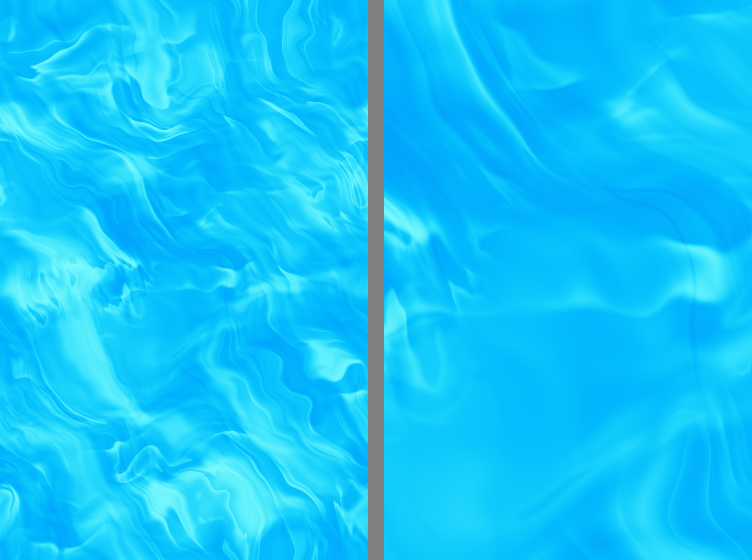
Left, the full canvas; right, a detail of the centre.
Write a Shadertoy shader that draws this texture.

```glsl
// Silky folds of bright blue water, with pale crests and fine brushed lines.
// Wrapped gradient noise bends the plane; its contours become one-sided folds.
// Whole-number frequencies and an integer shear keep every layer tileable.

vec2 gradientAt(vec2 cell, vec2 period, float seed) {
    cell = floor(mod(cell + 0.5, period));
    float h = fract(sin(dot(cell, vec2(127.1, 311.7)) + seed * 17.3) * 43758.5);
    return vec2(cos(h * 6.2832), sin(h * 6.2832));
}

// Gradient noise over the unit tile, with a whole number of cells per side
float waveNoise(vec2 uv, vec2 period, float seed) {
    vec2 p = uv * period;
    vec2 i = floor(p), f = p - i;
    vec2 u = f * f * f * (f * (f * 6.0 - 15.0) + 10.0);
    vec2 e = vec2(1.0, 0.0);
    float a = dot(gradientAt(i, period, seed), f);
    float b = dot(gradientAt(i + e.xy, period, seed), f - e.xy);
    float c = dot(gradientAt(i + e.yx, period, seed), f - e.yx);
    float d = dot(gradientAt(i + e.xx, period, seed), f - e.xx);
    return mix(mix(a, b, u.x), mix(c, d, u.x), u.y);
}

float layeredNoise(vec2 uv, vec2 period, float seed) {
    float sum = 0.0, gain = 1.0;
    for (int k = 0; k < 4; k++) {
        sum += gain * waveNoise(uv, period, seed + float(k));
        period *= 2.0;
        gain *= 0.45;
    }
    return sum;
}

// Slow rise to a crest, then a quick soft drop
float fold(float height, float count) {
    float s = fract(height * count + 0.35);
    return s * s * s * (1.0 - smoothstep(0.84, 1.0, s));
}

// Thin line where the noise crosses zero
float filament(float height, float width) {
    return 1.0 - smoothstep(0.0, width, abs(height));
}

void mainImage(out vec4 fragColor, in vec2 fragCoord) {
    vec2 uv = fragCoord / iResolution.xy;

    // Large swirls, then a smaller curl
    vec2 flow = uv + 0.15 * vec2(layeredNoise(uv, vec2(2.0, 3.0), 1.0),
                                 layeredNoise(uv, vec2(2.0, 3.0), 9.0));
    flow += 0.035 * vec2(waveNoise(flow, vec2(5.0, 7.0), 15.0),
                         waveNoise(flow, vec2(5.0, 7.0), 19.0));

    // Sheared axis: streaks fall from upper left to lower right
    vec2 slant = vec2(flow.x + flow.y, flow.y);
    float steep = layeredNoise(slant, vec2(6.0, 2.0), 23.0);
    float level = layeredNoise(flow, vec2(2.0, 9.0), 31.0);

    // Patches that choose where folds gather
    float patches = waveNoise(flow, vec2(3.0, 4.0), 41.0);
    float steepMask = smoothstep(-0.2, 0.35, patches);
    float levelMask = smoothstep(-0.08, 0.3, -patches);
    float broken = smoothstep(-0.2, 0.4, layeredNoise(slant, vec2(9.0, 5.0), 47.0));

    // Broad tone and pale pools, upright and lying flat
    float tone = 0.722 + 0.13 * layeredNoise(flow, vec2(3.0, 4.0), 53.0);
    tone += 0.20 * smoothstep(0.02, 0.6, layeredNoise(slant, vec2(4.0, 2.0), 59.0));
    tone += 0.20 * smoothstep(0.1, 0.6, layeredNoise(flow, vec2(2.0, 7.0), 61.0));

    // Folds and their crests
    tone += 0.40 * fold(steep, 2.4) * steepMask * (0.3 + broken);
    tone += 0.42 * fold(level, 2.0) * levelMask * (0.3 + broken);

    // Small ragged folds in scattered clusters
    float ragged = layeredNoise(slant, vec2(17.0, 8.0), 63.0);
    float cluster = smoothstep(0.05, 0.4, waveNoise(flow, vec2(4.0, 5.0), 65.0));
    tone += 0.26 * fold(ragged, 1.6) * cluster;

    // Fine filaments, light and dark
    float thread = layeredNoise(slant, vec2(8.0, 3.0), 67.0);
    float strand = layeredNoise(flow, vec2(3.0, 12.0), 71.0);
    tone += 0.12 * filament(thread, 0.06) * broken * steepMask;
    tone += 0.10 * filament(strand, 0.06) * broken * levelMask;
    tone -= 0.05 * filament(thread + 0.16, 0.06) * broken;

    // Brushed grain along both directions
    tone += 0.055 * waveNoise(slant, vec2(28.0, 8.0), 73.0);
    tone += 0.035 * waveNoise(flow, vec2(6.0, 52.0), 79.0);

    // Soft shoulder, so that the palest crests keep their shape
    float over = max(tone - 0.86, 0.0);
    tone = min(tone, 0.86) + 0.125 * (1.0 - exp(-over / 0.125));

    // Green sets the brightness; red rises only in the pale crests
    float green = max(tone, 0.655);
    float lift = max(green - 0.7, 0.0);
    fragColor = vec4(0.008 + 6.4 * lift * lift, green, 0.987, 1.0);
}
```
